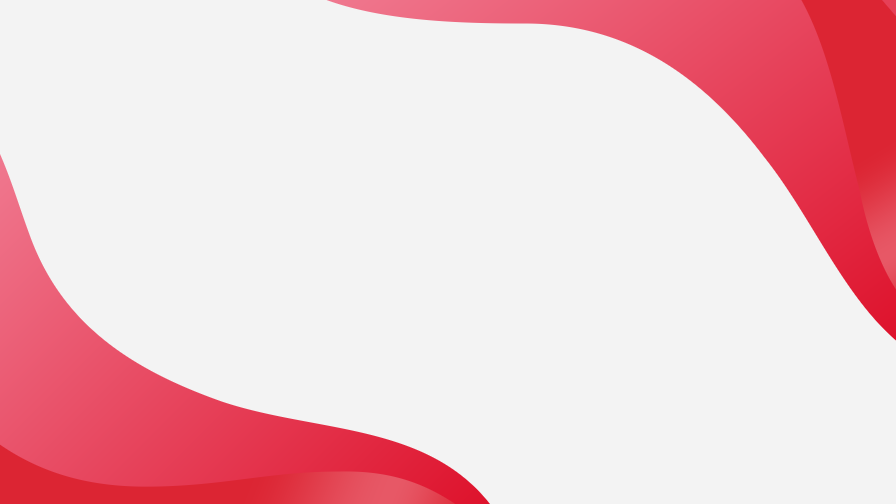
A Shadertoy shader for this background:

```glsl
// Two red ribbons sweep across opposite corners of a pale grey field.
// Each edge is a chain of cubic Bezier arcs, used as a signed distance;
// diagonal gradients shade the ribbons and soft sheens light their folds.

// Signed distance from p to a left-to-right arc, positive above it.
// Beyond its ends the arc continues along its tangent.
float arc(vec2 p, vec2 a, vec2 b, vec2 c, vec2 d) {
    float lo = 0.0, hi = 1.0;
    for (int i = 0; i < 18; i++) {
        float t = 0.5 * (lo + hi), u = 1.0 - t;
        float x = u*u*u*a.x + 3.0*u*u*t*b.x + 3.0*u*t*t*c.x + t*t*t*d.x;
        if (x < p.x) lo = t; else hi = t;
    }
    float t = 0.5 * (lo + hi), u = 1.0 - t;
    vec2 point = u*u*u*a + 3.0*u*u*t*b + 3.0*u*t*t*c + t*t*t*d;
    vec2 tangent = u*u*(b - a) + 2.0*u*t*(c - b) + t*t*(d - c);
    return dot(p - point, normalize(vec2(-tangent.y, tangent.x)));
}

float upperRibbon(vec2 p) {
    if (p.x < 9.38) return arc(p, vec2(5.83, 9.0), vec2(6.88, 8.62), vec2(8.23, 8.58), vec2(9.38, 8.58));
    if (p.x < 13.65) return arc(p, vec2(9.38, 8.58), vec2(11.25, 8.58), vec2(12.6, 7.58), vec2(13.65, 6.19));
    return arc(p, vec2(13.65, 6.19), vec2(14.48, 5.15), vec2(15.04, 3.75), vec2(16.0, 2.92));
}

float upperFold(vec2 p) {
    if (p.x < 15.35) return arc(p, vec2(14.31, 9.0), vec2(14.83, 8.06), vec2(15.04, 6.81), vec2(15.35, 5.6));
    return arc(p, vec2(15.35, 5.6), vec2(15.48, 4.94), vec2(15.69, 4.31), vec2(16.0, 3.83));
}

float lowerRibbon(vec2 p) {
    if (p.x < 0.52) return -arc(p, vec2(0.0, 6.25), vec2(0.21, 5.77), vec2(0.35, 5.29), vec2(0.52, 4.83));
    if (p.x < 3.96) return -arc(p, vec2(0.52, 4.83), vec2(1.08, 3.25), vec2(2.29, 2.42), vec2(3.96, 1.83));
    return -arc(p, vec2(3.96, 1.83), vec2(5.63, 1.27), vec2(7.6, 1.46), vec2(8.75, 0.0));
}

float lowerFold(vec2 p) {
    if (p.x < 2.6) return -arc(p, vec2(0.0, 1.06), vec2(0.73, 0.56), vec2(1.56, 0.31), vec2(2.6, 0.31));
    if (p.x < 6.04) return -arc(p, vec2(2.6, 0.31), vec2(3.96, 0.31), vec2(4.79, 0.58), vec2(6.04, 0.58));
    return -arc(p, vec2(6.04, 0.58), vec2(6.88, 0.6), vec2(7.5, 0.42), vec2(8.13, 0.0));
}

// Ribbon shade from light pink to deep crimson
vec3 ribbonColor(float t) {
    return mix(vec3(0.94, 0.47, 0.56), vec3(0.87, 0.07, 0.17), clamp(t, 0.0, 1.0));
}

// Fold shade with a soft band of light
vec3 foldColor(float s, float start, float peak, float end) {
    float sheen = smoothstep(start, peak, s) * (1.0 - smoothstep(peak, end, s));
    return mix(vec3(0.863, 0.145, 0.2), vec3(0.905, 0.345, 0.4), sheen);
}

void mainImage(out vec4 fragColor, in vec2 fragCoord) {
    // The canvas spans 16 by 9 units
    vec2 p = fragCoord / iResolution.xy * vec2(16.0, 9.0);
    float sharpness = iResolution.y / 9.0;
    #define COVER(dist) clamp(0.5 + (dist) * sharpness, 0.0, 1.0)

    vec3 color = vec3(0.954);

    // Upper right ribbon, its fold and the corner tip
    color = mix(color, ribbonColor((p.x - 5.83 + 1.3 * (9.0 - p.y)) / 18.1), COVER(upperRibbon(p)));
    float slant = 9.0 - p.y + 0.6 * (p.x - 16.0);
    color = mix(color, foldColor(slant, 2.4, 4.5, 5.9), COVER(upperFold(p)));
    float tip = dot(p - vec2(15.75, 9.0), normalize(vec2(0.29, 0.25)));
    color = mix(color, vec3(0.9, 0.25, 0.34), COVER(tip));

    // Lower left ribbon and its fold
    color = mix(color, ribbonColor((p.x + 6.25 - p.y) / 15.0), COVER(lowerRibbon(p)));
    color = mix(color, foldColor(p.x - 0.4 * p.y, 4.2, 6.9, 8.7), COVER(lowerFold(p)));

    fragColor = vec4(color, 1.0);
}
```
